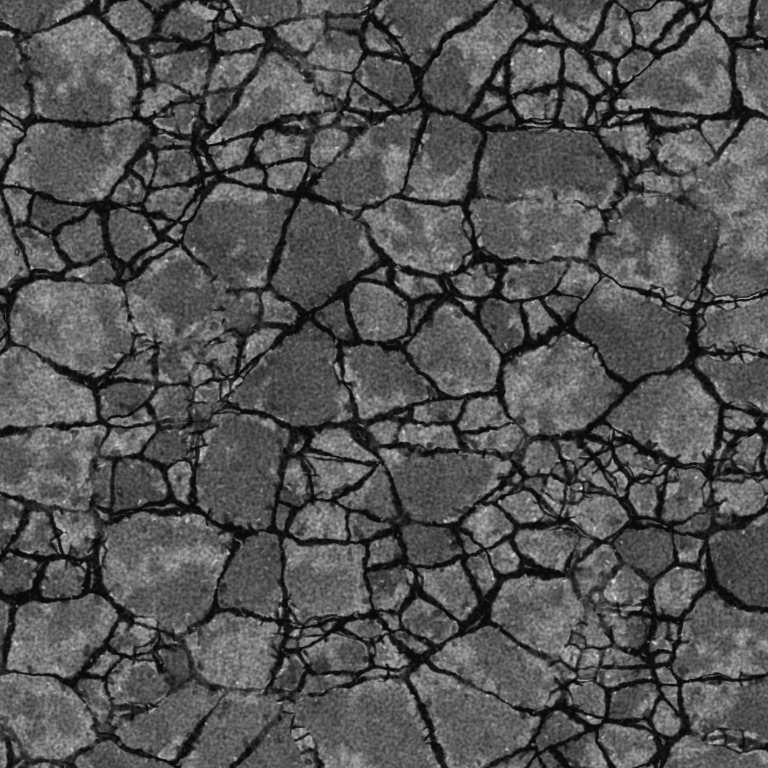
Reproduce this texture procedurally as a three.js fragment shader.

```glsl
// Weathered grey stone paving: irregular blocks from warped Voronoi cells, some
// split into smaller pieces, with dark ragged cracks, rubble in the wide joints,
// and pale lichen, stains and grit layered on top with gradient noise.

varying vec2 vUv;

vec2 hash2(vec2 p) {
  vec3 q = fract(p.xyx * vec3(0.1031, 0.1030, 0.0973));
  q += dot(q, q.yzx + 33.33);
  return fract((q.xx + q.yz) * q.zy);
}

float corner(vec2 cell, vec2 f, vec2 offset) {
  return dot(hash2(cell + offset) * 2.0 - 1.0, f - offset);
}

// Gradient noise, roughly -0.7 to 0.7
float noise(vec2 p) {
  vec2 i = floor(p), f = fract(p);
  vec2 u = f * f * f * (f * (f * 6.0 - 15.0) + 10.0);
  return mix(mix(corner(i, f, vec2(0.0)), corner(i, f, vec2(1.0, 0.0)), u.x),
             mix(corner(i, f, vec2(0.0, 1.0)), corner(i, f, vec2(1.0)), u.x), u.y);
}

float fbm(vec2 p) {
  float sum = 0.0, amp = 1.0;
  for (int i = 0; i < 5; i++) {
    sum += amp * noise(p);
    p = mat2(1.6, 1.2, -1.2, 1.6) * p + 17.3;
    amp *= 0.55;
  }
  return sum;
}

float smoothMin(float a, float b, float k) {
  float h = max(k - abs(a - b), 0.0) / k;
  return min(a, b) - h * h * k * 0.25;
}

// Voronoi cells: x is the distance to the rounded border, yz a random id
vec3 cells(vec2 p) {
  vec2 base = floor(p), f = fract(p), nearest = vec2(0.0), home = vec2(0.0);
  float best = 9.0;
  for (int y = -1; y <= 1; y++)
  for (int x = -1; x <= 1; x++) {
    vec2 g = vec2(float(x), float(y));
    vec2 r = g + 0.06 + 0.88 * hash2(base + g) - f;
    if (dot(r, r) < best) { best = dot(r, r); nearest = r; home = g; }
  }
  float border = 1.0;
  for (int y = -2; y <= 2; y++)
  for (int x = -2; x <= 2; x++) {
    vec2 g = home + vec2(float(x), float(y));
    vec2 r = g + 0.06 + 0.88 * hash2(base + g) - f;
    vec2 d = r - nearest;
    if (dot(d, d) > 0.0001)
      border = smoothMin(border, dot(0.5 * (r + nearest), normalize(d)), 0.07);
  }
  return vec3(max(border, 0.0), hash2(base + home + 71.0));
}

void main() {
  vec2 p = vUv;

  // Bend the layout gently and fray its outlines
  vec2 bend = 0.035 * vec2(noise(p * 4.0), noise(p * 4.0 + 31.0));
  vec2 fray = 0.012 * vec2(fbm(p * 16.0 + 5.0), fbm(p * 16.0 + 47.0));
  vec2 q = p + bend + fray;

  // Large blocks, a third of them broken into pieces
  vec3 block = cells(q * vec2(7.5, 9.5) + 3.0);
  vec3 piece = cells(q * vec2(15.0, 18.0) + 11.0);
  float edge = block.x / 8.5;
  float id = block.z;
  if (block.y < 0.36) {
    edge = min(edge, piece.x / 16.5);
    id = piece.z;
  }

  // Stone faces with stains, and lichen that favours the rims
  float stain = fbm(p * 13.0 + 60.0);
  float mottle = fbm(p * 42.0 + 9.0);
  float rim = 1.0 - smoothstep(0.002, 0.03, edge);
  float growth = fbm(p * 8.0 + 23.0) + 0.2 * mottle + 0.26 * rim + 0.25 * (id - 0.5);
  float lichen = smoothstep(0.08, 0.3, growth);
  float face = 0.34 + 0.10 * (id - 0.5) + 0.10 * stain + 0.06 * mottle;
  float crust = 0.48 + 0.06 * stain + 0.17 * mottle;
  float tone = mix(face, crust, lichen);

  // Rubble and dirt in the wider joints
  vec3 rubble = cells(q * vec2(36.0, 40.0) + 20.0);
  float chip = smoothstep(0.0006, 0.0045, rubble.y * 0.001 + rubble.x / 38.0);
  float gap = 0.015 * smoothstep(-0.1, 0.4, noise(p * 9.0 + 80.0));
  float joint = 1.0 - smoothstep(gap - 0.002, gap + 0.002, edge);
  float fill = mix(0.12, 0.34 + 0.27 * rubble.z + 0.1 * mottle, chip);
  tone = mix(tone, fill, joint * smoothstep(0.0, 0.004, gap));

  // Cracks of uneven width, fading out in places
  float width = max(0.0028 + 0.008 * noise(p * 15.0 + 14.0) + 0.003 * mottle, 0.0005);
  float crack = 1.0 - smoothstep(width * 0.5, width + 0.0028, edge);
  float depth = 0.86 * smoothstep(-0.55, 0.0, noise(p * 6.0 + 52.0) + 0.3 * mottle);
  tone *= 1.0 - crack * depth;

  // Pits and pale flecks near the rims, then grit everywhere
  float pit = smoothstep(0.22, 0.45, noise(p * 67.0 + 7.0) + 0.1 * rim);
  float fleck = smoothstep(0.3, 0.5, noise(p * 113.0 + 35.0));
  tone *= 1.0 - pit * (0.12 + 0.4 * rim);
  tone += fleck * (0.06 + 0.22 * rim);
  float grit = 0.19 * noise(p * 187.0) + 0.15 * noise(p * 241.0 + 90.0);
  tone += grit * (0.35 + 1.7 * clamp(tone, 0.0, 0.5));

  gl_FragColor = vec4(vec3(clamp(tone, 0.04, 0.9)), 1.0);
}
```
